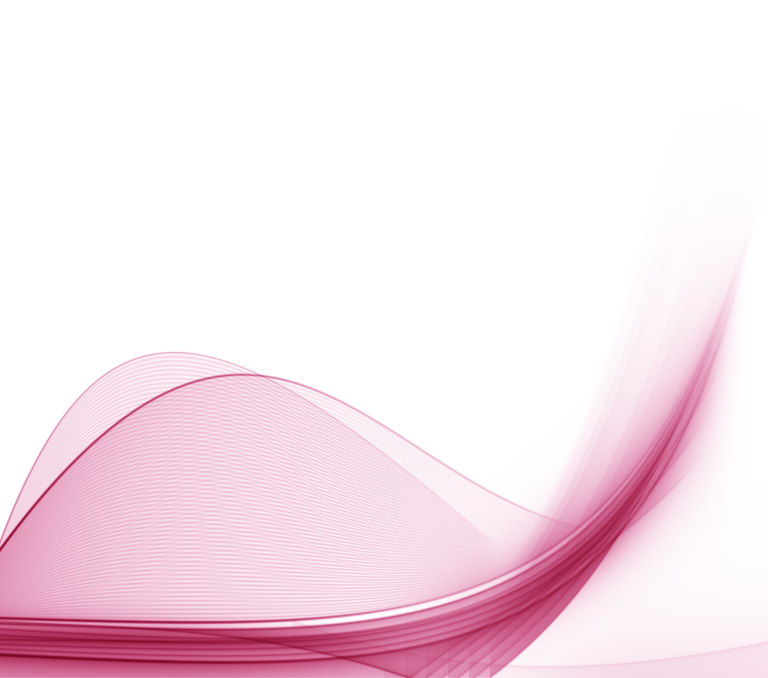
Write a WebGL 1 fragment shader that draws this background.

```glsl
precision highp float;
uniform vec2 u_resolution;

struct Bezier { vec2 a, b, c, d; };

float hash(float n) {
    n = fract(n * 0.1031);
    n *= n + 33.33;
    return fract(n * (n + n));
}

Bezier blend(Bezier p, Bezier q, float f) {
    return Bezier(mix(p.a, q.a, f), mix(p.b, q.b, f), mix(p.c, q.c, f), mix(p.d, q.d, f));
}

vec2 pointAt(Bezier k, float t) {
    float s = 1.0 - t;
    return s * s * s * k.a + 3.0 * s * t * (s * k.b + t * k.c) + t * t * t * k.d;
}

// Height and slope of a curve whose x always grows
vec2 heightAt(Bezier k, float x) {
    float t = 0.5;
    float stepSize = 0.25;
    for (int i = 0; i < 12; i++) {
        t += pointAt(k, t).x < x ? stepSize : -stepSize;
        stepSize *= 0.5;
    }
    float s = 1.0 - t;
    vec2 tangent = s * s * (k.b - k.a) + 2.0 * s * t * (k.c - k.b) + t * t * (k.d - k.c);
    float slope = tangent.y / max(tangent.x, 0.001);
    vec2 q = pointAt(k, t);
    float inside = step(k.a.x, x) * step(x, k.d.x);
    return vec2(q.y + slope * (x - q.x) * inside, slope);
}

// Signed distance, positive above the curve
float side(Bezier k, vec2 p) {
    vec2 h = heightAt(k, p.x);
    return (p.y - h.x) / sqrt(1.0 + h.y * h.y);
}

float fill(float d) {
    float soft = 1.0 / u_resolution.y;
    return smoothstep(-soft, soft, d);
}

float stroke(float d, float width) {
    float w = max(width, 0.8 / u_resolution.y);
    return exp(-d * d / (w * w));
}

// Bright crease with a veil that fades to one side
float silk(Bezier k, vec2 p, float depth, float line) {
    float d = side(k, p);
    float veil = fill(d * sign(depth)) * exp(-abs(d / depth));
    float ends = step(k.a.x, p.x) * smoothstep(0.0, 0.07, k.d.x - p.x);
    return ends * (veil + line * stroke(d, 0.0018));
}

// Thin threads between two heights, smoothed where they crowd
float threads(float y, float low, float high, float count) {
    float span = max(high - low, 0.001);
    float clarity = smoothstep(1.3, 3.0, span / count * u_resolution.y);
    return 0.5 + 0.5 * clarity * cos(6.28318 * count * (y - low) / span);
}

void main() {
    vec2 p = gl_FragCoord.xy / u_resolution;
    Bezier rearHill = Bezier(vec2(0.0, 0.2), vec2(0.14, 0.62), vec2(0.3, 0.53), vec2(0.664, 0.18));
    Bezier frontHill = Bezier(vec2(0.0, 0.189), vec2(0.35, 0.73), vec2(0.5, 0.26), vec2(0.78, 0.218));
    Bezier ribbonTop = Bezier(vec2(0.0, 0.088), vec2(0.55, 0.07), vec2(0.82, 0.05), vec2(0.98, 0.69));
    Bezier ribbonBase = Bezier(vec2(0.0, 0.034), vec2(0.6, 0.0), vec2(0.845, 0.0), vec2(0.985, 0.69));
    Bezier outerEdge = Bezier(vec2(0.638, 0.0), vec2(0.79, 0.13), vec2(0.88, 0.32), vec2(0.995, 0.71));
    Bezier lowRay = Bezier(vec2(0.5, -0.03), vec2(0.68, 0.13), vec2(0.8, 0.17), vec2(0.925, 0.34));
    Bezier veilEdge = Bezier(vec2(0.62, 0.11), vec2(0.76, 0.28), vec2(0.82, 0.6), vec2(0.89, 0.88));
    Bezier dipping = Bezier(vec2(0.0, 0.08), vec2(0.25, 0.075), vec2(0.4, 0.06), vec2(0.58, -0.02));
    Bezier floorLine = Bezier(vec2(0.38, 0.085), vec2(0.58, 0.0), vec2(0.8, -0.01), vec2(1.1, 0.08));

    float dRear = side(rearHill, p);
    float dFront = side(frontHill, p);
    float dTop = side(ribbonTop, p);
    float dBase = side(ribbonBase, p);
    float dOuter = side(outerEdge, p);
    float rearY = heightAt(rearHill, p.x).x;
    float frontY = heightAt(frontHill, p.x).x;
    float topY = heightAt(ribbonTop, p.x).x;
    float left = exp(-p.x * 6.0);

    // Woven hills
    float above = fill(dTop);
    float rear = above * fill(-dRear) * (1.0 - smoothstep(0.61, 0.664, p.x));
    float front = above * fill(-dFront);
    float ink = rear * (0.02 + 0.12 * left + 0.12 * threads(p.y, topY, rearY, 62.0));
    ink += front * (0.01 + 0.2 * left + 0.07 * threads(p.y, topY, frontY, 55.0));
    ink += front * 0.12 * exp(-abs(dFront) / 0.05) * exp(-p.x * 4.0);
    ink += stroke(dRear, 0.001) * (0.13 + 0.5 * left) * (1.0 - smoothstep(0.45, 0.66, p.x));
    ink += stroke(dFront, 0.0016) * (0.2 + 2.2 * left + 0.3 * exp(-pow((p.x - 0.25) / 0.12, 2.0)))
        * (1.0 - smoothstep(0.65, 0.78, p.x));

    // Pale veil climbing at the right
    float climb = exp(-max(p.y - 0.18, 0.0) * 5.0) * (1.0 - smoothstep(0.72, 0.9, p.y));
    float veilMask = smoothstep(0.62, 0.72, p.x) * fill(dOuter);
    ink += veilMask * climb * 0.13 * smoothstep(-0.002, 0.012, -side(veilEdge, p));
    for (int i = 1; i < 6; i++) {
        float f = float(i) / 6.0 + 0.1 * (hash(float(i) + 4.0) - 0.5);
        ink += veilMask * climb * 0.1 * silk(blend(veilEdge, outerEdge, f), p, -0.03, 0.3);
    }

    // Dark folds sweeping into the ribbon
    float lift = 1.0 - smoothstep(0.15, 0.72, p.y);
    float strength = mix(0.5, 0.24, smoothstep(0.1, 0.75, p.x)) * (0.12 + 0.88 * lift * lift);
    for (int i = 0; i < 8; i++) {
        float f = (float(i) + 0.6 * hash(float(i) + 9.0)) / 7.6;
        Bezier fold = blend(ribbonTop, ribbonBase, f);
        fold.b.y += 0.05 * (hash(float(i) + 21.0) - 0.5);
        ink += strength * silk(fold, p, -0.018, 1.0);
    }
    float dark = 1.0 - smoothstep(0.15, 0.6, p.x);
    ink += stroke(dTop, 0.002) * (0.35 + 1.6 * dark) * lift * lift;
    ink += stroke(dBase, 0.002) * (0.4 + 1.2 * dark) * lift * lift;
    ink += dark * 0.8 * exp(-pow((p.y - 0.061 + 0.012 * p.x) / 0.013, 2.0));
    ink += above * 0.3 * exp(-dTop / 0.03) * smoothstep(0.45, 0.75, p.x) * lift * lift;

    // Rays fanning up from the lower edge
    ink += fill(-dBase) * fill(dOuter) * mix(0.5, 0.32, smoothstep(0.0, 0.5, p.x)) * lift * lift;
    for (int i = 0; i < 6; i++) {
        float f = float(i) / 5.0;
        float fade = 1.0 - smoothstep(0.1, 0.45 + 0.25 * f, p.y);
        ink += (0.03 + 0.2 * fade) * silk(blend(lowRay, outerEdge, f), p, 0.025, 0.7);
    }
    ink += 0.45 * silk(dipping, p, 0.015, 1.2);

    // Soft floor at the right
    float corner = smoothstep(0.6, 0.85, p.x) * fill(-dOuter);
    ink += corner * 0.13 * exp(-p.y / 0.07);
    ink += 0.07 * silk(floorLine, p, -0.03, 1.0);

    gl_FragColor = vec4(exp(-ink * vec3(0.23, 1.0, 0.62)), 1.0);
}
```
